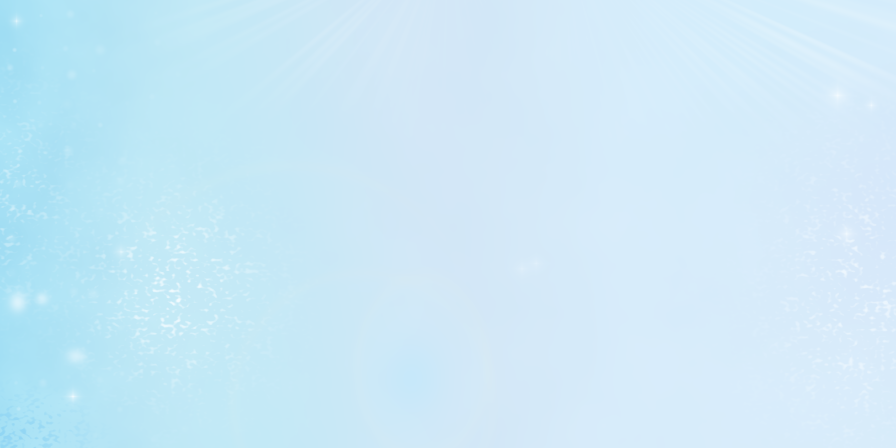
Write a WebGL 2 fragment shader that draws this background.

```glsl
#version 300 es
precision highp float;
// Pale icy backdrop: cyan to lavender wash with frost, light rays, lens rings and sparkles.

uniform vec2 u_resolution;
out vec4 outColor;

// Palette
const vec3 EDGE_CYAN = vec3(0.615, 0.868, 0.955);
const vec3 SOFT_CYAN = vec3(0.755, 0.911, 0.963);
const vec3 MID_BLUE = vec3(0.826, 0.906, 0.967);
const vec3 PALE_BLUE = vec3(0.845, 0.925, 0.982);
const vec3 LAVENDER = vec3(0.832, 0.897, 0.977);
const vec3 SKY = vec3(0.822, 0.932, 0.984);
const vec3 GLOW = vec3(0.735, 0.905, 0.990);
const vec3 WARM = vec3(0.88, 0.93, 0.92);
const vec3 ICE = vec3(0.97, 0.99, 1.0);

// Strengths, in units of the canvas height for lengths
const float CLOUD_AMOUNT = 0.020;
const float FROST_SCALE = 105.0;
const float FROST_AMOUNT = 0.85;
const float RAY_AMOUNT = 0.16;
const float DOT_CELL = 0.062;
const float DOT_AMOUNT = 0.30;

// Bright accents: x, y, radius, strength
const vec4 SPARKLES[8] = vec4[8](
  vec4(1.87, 0.787, 0.045, 0.9), vec4(0.037, 0.953, 0.025, 0.8), vec4(0.163, 0.115, 0.029, 1.0),
  vec4(1.89, 0.478, 0.032, 0.9), vec4(0.27, 0.438, 0.028, 0.7), vec4(1.197, 0.412, 0.030, 0.35),
  vec4(1.945, 0.765, 0.024, 0.8), vec4(1.165, 0.400, 0.035, 0.35));

vec2 hash2(vec2 p) {
  vec3 q = fract(p.xyx * vec3(0.1031, 0.1030, 0.0973));
  q += dot(q, q.yzx + 33.33);
  return fract((q.xx + q.yz) * q.zy);
}

float gradientDot(vec2 cell, vec2 f, vec2 corner) {
  float angle = 6.2832 * hash2(cell + corner).x;
  return dot(vec2(cos(angle), sin(angle)), f - corner);
}

float gradientNoise(vec2 p) {
  vec2 i = floor(p), f = fract(p);
  vec2 u = f * f * f * (f * (f * 6.0 - 15.0) + 10.0);
  float low = mix(gradientDot(i, f, vec2(0, 0)), gradientDot(i, f, vec2(1, 0)), u.x);
  float high = mix(gradientDot(i, f, vec2(0, 1)), gradientDot(i, f, vec2(1, 1)), u.x);
  return mix(low, high, u.y);
}

float fbm(vec2 p) {
  float sum = 0.0, amp = 1.0;
  for (int k = 0; k < 4; k++) {
    sum += amp * gradientNoise(p);
    p = p * 2.03 + 17.3;
    amp *= 0.5;
  }
  return sum;
}

// Soft elliptical spot, 1 at its centre
float spot(vec2 p, vec2 centre, vec2 radius) {
  vec2 d = (p - centre) / radius;
  return exp(-dot(d, d));
}

// Filled disc with a faint rim: x is the inside, y the rim
vec2 lensRing(vec2 p, vec2 centre, vec2 radius, float width) {
  float d = (length((p - centre) / radius) - 1.0) * min(radius.x, radius.y);
  return vec2(smoothstep(width, -width, d), exp(-d * d / (width * width)));
}

float rays(vec2 p, vec2 source, float frequency) {
  vec2 d = p - source;
  float streak = gradientNoise(vec2(atan(d.y, d.x) * frequency, 3.7));
  return smoothstep(-0.1, 0.5, streak);
}

float sparkle(vec2 p, vec4 s) {
  vec2 d = abs(p - s.xy) / s.z;
  float cross4 = exp(-d.x * 12.0 - d.y * 2.8) + exp(-d.y * 12.0 - d.x * 2.8);
  return s.w * (0.35 * cross4 + 0.35 * exp(-dot(d, d) * 4.0));
}

// One soft dot of random size and strength in each cell
float scatteredDots(vec2 p) {
  vec2 cell = floor(p / DOT_CELL);
  vec2 centre = 0.3 + 0.4 * hash2(cell);
  vec2 kind = hash2(cell + 51.0);
  float d = length(fract(p / DOT_CELL) - centre);
  return kind.y * kind.y * smoothstep(mix(0.08, 0.28, kind.x * kind.x), 0.02, d);
}

vec3 wash(vec2 p) {
  vec3 c = mix(EDGE_CYAN, SOFT_CYAN, smoothstep(-0.16, 0.46, p.x));
  c = mix(c, MID_BLUE, smoothstep(0.42, 1.02, p.x + 0.14 * (p.y - 0.5)));
  c = mix(c, PALE_BLUE, smoothstep(1.0, 1.45, p.x));
  c = mix(c, SKY, 0.7 * spot(p, vec2(1.75, 1.0), vec2(0.42, 0.40)));
  return mix(c, LAVENDER, 0.7 * spot(p, vec2(2.0, 0.52), vec2(0.25, 0.3)));
}

void main() {
  vec2 p = gl_FragCoord.xy / u_resolution.y;
  float leftSide = smoothstep(0.55, 0.0, p.x);
  vec3 color = wash(p);
  color += CLOUD_AMOUNT * fbm(p * 5.0) * (0.25 + 1.3 * leftSide) * vec3(1.3, 0.8, 0.4);

  // Light rays from the upper corners
  float leftRays = rays(p, vec2(1.0, 1.16), 26.0) * spot(p, vec2(0.65, 0.96), vec2(0.24, 0.15));
  float rightRays = rays(p, vec2(1.25, 1.17), 32.0) * spot(p, vec2(1.84, 0.92), vec2(0.32, 0.14));
  color = mix(color, vec3(1), RAY_AMOUNT * (leftRays + 1.7 * rightRays));

  // Lens rings and the glow inside them
  vec2 wide = lensRing(p, vec2(0.65, 0.22), vec2(0.43, 0.41), 0.014);
  vec2 middle = lensRing(p, vec2(0.81, 0.10), vec2(0.29, 0.29), 0.013);
  vec2 oval = lensRing(p, vec2(0.943, 0.18), vec2(0.145, 0.20), 0.012);
  float upper = smoothstep(0.35, 0.6, p.y);
  color = mix(color, WARM, 0.10 * wide.y * upper + 0.11 * middle.y + 0.14 * oval.y);
  color = mix(color, SKY, 0.08 * middle.x + 0.12 * oval.x);
  color = mix(color, GLOW, 0.45 * spot(p, vec2(0.92, 0.155), vec2(0.07, 0.085)));

  // Frost patches, streaked slightly across
  float patches = spot(p, vec2(0.39, 0.35), vec2(0.17, 0.19))
    + 0.8 * spot(p, vec2(1.91, 0.34), vec2(0.16, 0.28))
    + 0.55 * spot(p, vec2(0.0, 0.57), vec2(0.14, 0.20));
  float grain = gradientNoise(p * FROST_SCALE * vec2(0.8, 1.1)) + 0.6 * fbm(p * 24.0);
  float frost = 0.08 + FROST_AMOUNT * smoothstep(0.05, 0.75, grain);
  color = mix(color, ICE, min(patches, 1.0) * frost);
  float chill = spot(p, vec2(0.03, 0.03), vec2(0.14, 0.08)) * smoothstep(0.0, 0.5, grain);
  color = mix(color, vec3(0.50, 0.80, 0.95), 0.55 * chill);

  // Drifting dots, bokeh flakes and sparkles
  float light = DOT_AMOUNT * scatteredDots(p) * leftSide;
  light += 0.65 * spot(p, vec2(0.04, 0.325), vec2(0.019, 0.022));
  light += 0.5 * spot(p, vec2(0.094, 0.333), vec2(0.014, 0.013));
  light += 0.5 * spot(p, vec2(0.17, 0.205), vec2(0.020, 0.016));
  for (int k = 0; k < SPARKLES.length(); k++) light += sparkle(p, SPARKLES[k]);
  color = mix(color, ICE, clamp(light, 0.0, 0.85));

  outColor = vec4(color, 1.0);
}
```
